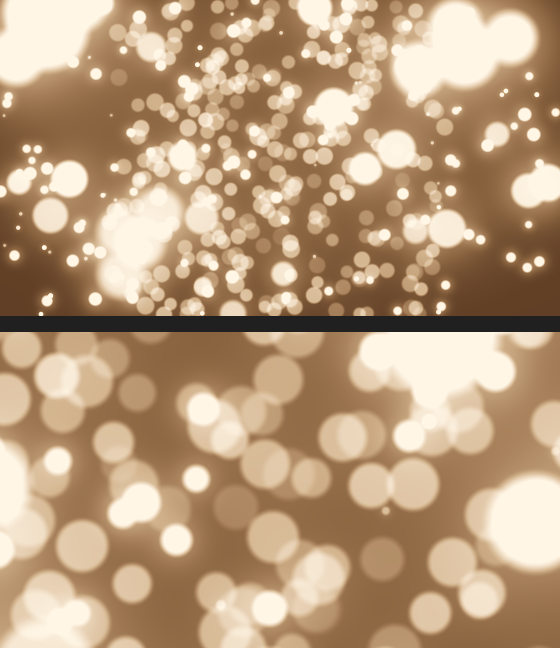
Top: the whole. Bottom: its middle third, enlarged.
Write a Shadertoy shader that draws this background.

```glsl
// Warm sepia bokeh: soft glowing discs of many sizes over a dim brown haze.

vec3 hash3(float n) {
    vec3 q = fract(n * vec3(0.1031, 0.1030, 0.0973));
    q += dot(q, q.yzx + 33.33);
    return fract((q.xxy + q.yzz) * q.zyx);
}

// Fraction of darkness left after screening one disc and its halo.
float shade(vec2 p, vec2 centre, float radius, float blur, float alpha, float glow) {
    float d = length(p - centre);
    float disc = 1.0 - smoothstep(radius - blur, radius + blur, d);
    float halo = exp(-d * d / (3.0 * radius * radius));
    return (1.0 - alpha * disc) * (1.0 - glow * halo);
}

// Light level to sepia tone, from deep brown to cream.
vec3 sepia(float light) {
    vec3 c = mix(vec3(0.28, 0.17, 0.10), vec3(0.38, 0.25, 0.15), smoothstep(0.0, 0.12, light));
    c = mix(c, vec3(0.54, 0.39, 0.25), clamp((light - 0.12) / 0.15, 0.0, 1.0));
    c = mix(c, vec3(0.67, 0.52, 0.37), clamp((light - 0.27) / 0.15, 0.0, 1.0));
    c = mix(c, vec3(0.83, 0.71, 0.56), clamp((light - 0.42) / 0.18, 0.0, 1.0));
    c = mix(c, vec3(0.93, 0.85, 0.75), clamp((light - 0.60) / 0.17, 0.0, 1.0));
    return mix(c, vec3(1.0, 0.965, 0.90), clamp((light - 0.77) / 0.16, 0.0, 1.0));
}

void mainImage(out vec4 fragColor, in vec2 fragCoord) {
    vec2 p = fragCoord / iResolution.y;
    vec2 uv = fragCoord / iResolution.xy;
    float aspect = iResolution.x / iResolution.y;
    float pixel = 1.0 / iResolution.y;

    // Haze, darker towards the lower corners
    float haze = 0.26 - 0.15 * smoothstep(0.25, 0.75, length(uv - vec2(0.52, 0.6)));
    float dark = 1.0 - haze;

    // Three large clusters: a row of discs plus one to the side
    for (int k = 0; k < 3; k++) {
        vec2 anchor = k == 0 ? vec2(0.085, 0.905) : k == 1 ? vec2(0.83, 0.83) : vec2(0.25, 0.23);
        vec2 stride = k == 0 ? vec2(0.10, 0.085) : k == 1 ? vec2(0.145, 0.05) : vec2(0.06, 0.10);
        float size = k == 0 ? 0.125 : k == 1 ? 0.105 : 0.075;
        float power = k == 2 ? 0.72 : 0.93;
        for (int j = 0; j < 4; j++) {
            vec2 side = vec2(-stride.y, stride.x) * 0.6;
            vec2 offset = j == 3 ? side : stride * float(j - 1);
            float radius = j == 1 ? size : mix(size, 0.07, 0.7);
            dark *= shade(p, anchor * vec2(aspect, 1.0) + offset, radius, 0.022, power, 0.3);
        }
    }

    // Medium bright discs
    for (int i = 0; i < 18; i++) {
        vec3 h = hash3(float(i) + 411.0);
        vec2 centre = vec2(fract(float(i) * 0.618 + 0.09) * aspect, h.y);
        float radius = mix(0.036, 0.062, h.z);
        dark *= shade(p, centre, radius, 0.009, mix(0.65, 0.95, h.x), 0.25);
    }

    // Crowd of dim small discs across the middle
    for (int i = 0; i < 300; i++) {
        vec3 h = hash3(float(i) + 37.0);
        vec3 g = hash3(float(i) + 905.0);
        float x = 0.5 + 0.56 * (h.x - 0.5) + 0.08 * (g.x - 0.5);
        vec2 centre = vec2(x * aspect, fract(float(i) * 0.618 + 0.05 * h.y));
        float radius = mix(0.019, 0.028, g.y);
        dark *= shade(p, centre, radius, 0.0045, mix(0.1, 0.55, sqrt(h.z)), 0.03);
    }

    // Small bright discs everywhere
    for (int i = 0; i < 110; i++) {
        vec3 h = hash3(float(i) + 1507.0);
        vec2 centre = vec2(fract(float(i) * 0.618 + 0.1 * h.x) * aspect, h.y);
        float radius = mix(0.011, 0.021, h.z);
        dark *= shade(p, centre, radius, 0.004, 0.9, 0.28);
    }

    // Tiny sparks
    for (int i = 0; i < 45; i++) {
        vec3 h = hash3(float(i) + 2203.0);
        float radius = mix(0.004, 0.008, h.z);
        dark *= shade(p, h.xy * vec2(aspect, 1.0), radius, max(0.002, 0.7 * pixel), mix(0.4, 1.0, h.z), 0.15);
    }

    fragColor = vec4(sepia(1.0 - dark), 1.0);
}
```
